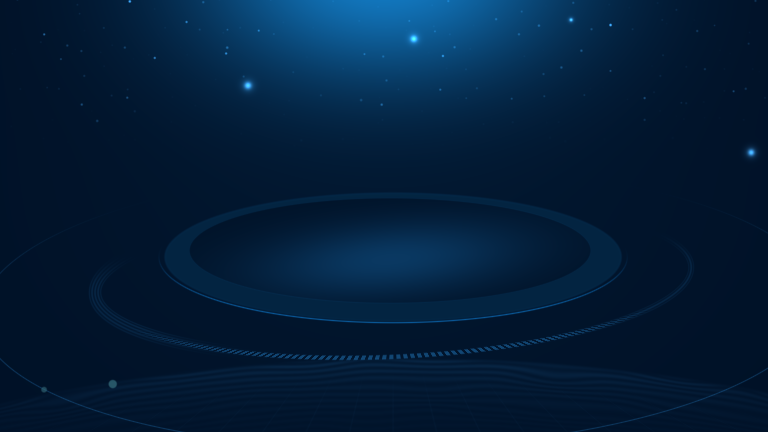
A WebGL 1 fragment shader for this background:

```glsl
precision highp float;

uniform vec2 u_resolution;

const vec3 NAVY_EDGE = vec3(0.0, 0.064, 0.148);
const vec3 NAVY_CORE = vec3(0.006, 0.088, 0.182);
const vec3 SKY_BLUE = vec3(0.070, 0.410, 0.610);
const vec3 RING_BLUE = vec3(0.012, 0.150, 0.265);
const vec3 DISC_DARK = vec3(0.002, 0.073, 0.158);
const vec3 DISC_LIGHT = vec3(0.036, 0.148, 0.225);
const vec3 RIM_BLUE = vec3(0.050, 0.400, 0.640);
const vec3 ORBIT_BLUE = vec3(0.090, 0.270, 0.390);
const vec3 FLOOR_BLUE = vec3(0.030, 0.080, 0.115);
const vec3 STAR_BLUE = vec3(0.300, 0.680, 0.950);
const vec3 MOTE_TEAL = vec3(0.200, 0.420, 0.480);

float hash(vec2 p) {
  vec3 q = fract(vec3(p.xyx) * 0.1031);
  q += dot(q, q.yzx + 33.33);
  return fract((q.x + q.y) * q.z);
}

float noise(vec2 p) {
  vec2 i = floor(p), f = fract(p);
  f = f * f * (3.0 - 2.0 * f);
  float low = mix(hash(i), hash(i + vec2(1.0, 0.0)), f.x);
  float high = mix(hash(i + vec2(0.0, 1.0)), hash(i + 1.0), f.x);
  return mix(low, high, f.y);
}

float glow(vec2 p, vec2 center, vec2 size) {
  vec2 q = (p - center) / size;
  return exp(-dot(q, q));
}

// Offset from an ellipse center, sheared so its right side rises
vec2 tilted(vec2 p, vec2 center, float slope) {
  vec2 q = p - center;
  return vec2(q.x, q.y - slope * q.x);
}

float ellipseDistance(vec2 q, vec2 radii) {
  float k = length(q / radii);
  return k * (k - 1.0) / max(length(q / (radii * radii)), 0.001);
}

float fill(float d, float blur) {
  return 1.0 - smoothstep(-blur, blur, d);
}

float stroke(float d, float halfWidth, float blur) {
  return fill(abs(d) - halfWidth, blur);
}

// Small stars jittered inside grid cells
float starField(vec2 p, float cellSize, float px) {
  vec2 cell = floor(p / cellSize);
  vec2 jitter = 0.15 + 0.7 * vec2(hash(cell + 7.0), hash(cell + 41.0));
  float d = length(p - (cell + jitter) * cellSize);
  float light = pow(hash(cell + 93.0), 4.0);
  return light * fill(d - 0.0012 - 0.0015 * light, px);
}

float brightStar(vec2 p, vec2 center, float size) {
  return glow(p, center, vec2(size)) + 0.3 * glow(p, center, vec2(size * 2.0));
}

// Curved wave lines with faint perspective rays
float floorWaves(vec2 p, float px) {
  float across = (p.x - 0.95) / 0.95;
  float depth = 0.172 - 0.105 * across * across - p.y;
  float ripple = noise(vec2(p.x * 7.0, depth * 25.0));
  float wave = 0.5 + 0.5 * sin(depth * 420.0 + ripple * 9.0);
  float ray = abs(fract((p.x - 0.91) / (0.42 - p.y) / 0.24) - 0.5);
  float rays = fill((0.5 - ray) * 0.08 - 0.001, px);
  float fade = smoothstep(-0.003, 0.012, depth) * exp(-max(depth, 0.0) * 13.0);
  float sides = 1.0 - 0.65 * across * across;
  return fade * sides * (0.3 + 0.7 * wave)
    + 0.22 * rays * smoothstep(0.02, 0.12, depth) * sides;
}

void main() {
  vec2 p = gl_FragCoord.xy / u_resolution.y;
  p.x += 0.5 * (16.0 / 9.0 - u_resolution.x / u_resolution.y);
  float px = 1.0 / u_resolution.y;

  // Backdrop and overhead light
  vec3 color = mix(NAVY_EDGE, NAVY_CORE, glow(p, vec2(0.89, 0.57), vec2(0.82, 0.58)));
  color += SKY_BLUE * glow(p, vec2(0.891, 1.07), vec2(0.43, 0.255));

  // Floor
  color += FLOOR_BLUE * floorWaves(p, px);

  // Wide orbit
  vec2 q = tilted(p, vec2(0.926, 0.287), 0.02);
  float orbit = stroke(ellipseDistance(q, vec2(0.972, 0.324)), 0.0008, px);
  float orbitFade = 1.0 - smoothstep(-0.02, 0.28, q.y);
  color += ORBIT_BLUE * orbit * orbitFade * 0.65;

  // Dashed ring, turning into thin bands at its sides
  vec2 dashRadii = vec2(0.690, 0.178);
  q = tilted(p, vec2(0.910, 0.352), 0.042);
  float d = ellipseDistance(q, dashRadii);
  float angle = atan(q.y / dashRadii.y, q.x / dashRadii.x);
  float dash = smoothstep(0.30, 0.55, abs(fract(angle * 42.5) - 0.5) * 2.0);
  float front = smoothstep(0.45, 0.95, -sin(angle));
  float ringFade = 1.0 - smoothstep(0.0, 0.09, q.y);
  float bands = 0.16 + 0.10 * cos(d * 900.0);
  float sideWidth = mix(0.006, 0.014, smoothstep(0.3, -0.6, q.x));
  color += ORBIT_BLUE * ringFade * mix(bands * stroke(d, sideWidth, 0.003),
    0.72 * dash * stroke(d, 0.005, px), front);

  // Platform: rim, ring and lit disc
  q = p - vec2(0.910, 0.405);
  float rim = stroke(ellipseDistance(q, vec2(0.542, 0.152)), 0.0012, px);
  float rimFade = smoothstep(0.03, -0.14, q.y);
  float ring = ellipseDistance(q, vec2(0.528, 0.148));
  color = mix(color, RING_BLUE, 0.88 * fill(ring, px * 1.5));
  color += RIM_BLUE * (0.75 * rim * rimFade + 0.06 * stroke(ring, 0.002, px));
  float disc = ellipseDistance(p - vec2(0.903, 0.420), vec2(0.465, 0.122));
  vec2 lit = tilted(p, vec2(0.905, 0.400), 0.08);
  vec3 discColor = DISC_DARK + DISC_LIGHT * glow(lit, vec2(0.0), vec2(0.31, 0.085));
  color = mix(color, discColor, fill(disc, px * 1.5));
  color += RIM_BLUE * 0.08 * stroke(disc, 0.001, px);

  // Stars in the upper air
  float sky = smoothstep(0.64, 0.88, p.y);
  color += STAR_BLUE * 0.85 * sky * (starField(p, 0.082, px) + 0.4 * starField(p + 3.7, 0.053, px));
  float accents = brightStar(p, vec2(0.574, 0.802), 0.0075)
    + brightStar(p, vec2(0.958, 0.910), 0.0065)
    + brightStar(p, vec2(1.739, 0.647), 0.0070)
    + brightStar(p, vec2(1.322, 0.954), 0.0035);
  color += STAR_BLUE * 0.8 * accents;

  // Soft motes near the floor
  float motes = fill(length(p - vec2(0.261, 0.111)) - 0.0095, px)
    + 0.8 * fill(length(p - vec2(0.102, 0.098)) - 0.0065, px);
  color = mix(color, MOTE_TEAL, 0.75 * motes);

  gl_FragColor = vec4(color, 1.0);
}
```
